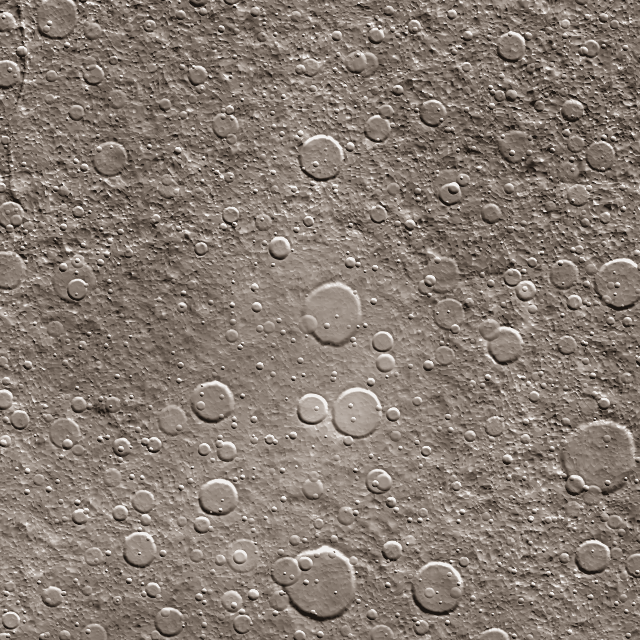
A WebGL 2 fragment shader for this texture:

```glsl
#version 300 es
precision highp float;
// Cratered, rocky plains under low slanting light, in grey-brown tones.
uniform vec2 u_resolution;
out vec4 fragColor;

const vec2 LIGHT = vec2(-0.35, -0.94); // horizontal direction towards the light

vec3 hash3(vec2 cell) {
  vec3 q = fract(cell.xyx * vec3(0.1031, 0.1030, 0.0973));
  q += dot(q, q.yxz + 33.33);
  return fract((q.xxy + q.yzz) * q.zyx);
}

// Layered, folded sines: smooth irregular noise, roughly -1 to 1.
float waves(vec2 p) {
  float sum = 0.0, amp = 0.5;
  for (int i = 0; i < 5; i++) {
    p = mat2(0.8, 0.6, -0.6, 0.8) * p * 1.65 + 1.7;
    p += 0.6 * sin(p.yx * 0.9);
    sum += amp * sin(p.x + 1.4 * sin(p.y * 0.8));
    amp *= 0.6;
  }
  return sum;
}

// Slope towards the light of soft cellular hummocks.
float hummocks(vec2 p) {
  vec2 base = floor(p), slope = vec2(0.0);
  float total = 0.0;
  for (int y = -1; y <= 1; y++)
  for (int x = -1; x <= 1; x++) {
    vec2 cell = base + vec2(x, y);
    vec3 h = hash3(cell);
    vec2 away = p - cell - h.xy;
    float weight = exp(-9.0 * dot(away, away));
    slope += weight * away * (0.1 + 1.9 * h.z * h.z);
    total += weight;
  }
  return dot(slope, LIGHT) / (total + 0.001);
}

// One size class of craters; each one levels the ground beneath it.
void addCraters(vec2 p, float cells, float chance, float floorEdge,
                inout float relief, inout float albedo) {
  vec2 q = p * cells + cells * 0.37;
  float ragged = 0.11 * floorEdge * waves(q * 4.0);
  for (int y = -1; y <= 1; y++)
  for (int x = -1; x <= 1; x++) {
    vec2 cell = floor(q) + vec2(x, y);
    vec3 place = hash3(cell + cells * 7.0);
    vec3 kind = hash3(cell + cells * 3.0 + 91.0);
    if (kind.x > chance) continue;

    float radius = mix(0.12, 0.3, kind.y * kind.y);
    vec2 away = q - cell - 0.25 - 0.5 * place.xy;
    float d = length(away) / radius + ragged;
    float pixel = 0.7 * cells / (u_resolution.y * radius);
    float fresh = mix(0.3, 1.0, kind.z);

    float inside = 1.0 - smoothstep(0.9 - pixel, 1.0 + pixel, d);
    float wall = smoothstep(floorEdge - pixel, 0.93, d)
               * (1.0 - smoothstep(0.95, 1.03 + pixel, d));
    float flank = smoothstep(0.97, 1.06 + pixel, d) * exp(-7.0 * max(d - 1.0, 0.0));
    float facing = -dot(away, LIGHT) / (length(away) + 0.001);

    relief *= 1.0 - 0.6 * inside;
    relief += 0.62 * fresh * facing * (wall - 0.45 * flank);
    albedo += 0.02 * inside;
    // Bright dust around the youngest craters
    albedo += 0.13 * smoothstep(0.92, 0.96, place.z) * exp(-0.5 * d * d);
  }
}

void main() {
  vec2 p = gl_FragCoord.xy / u_resolution.y;

  // Broad regions: a smooth central plain amid rough highlands
  float region = waves(p * 4.0);
  float plain = 1.0 - smoothstep(0.08, 0.26,
      length(p - vec2(0.43, 0.43)) + 0.1 * waves(p * 6.0 + 3.0));
  float rough = 0.85 + 0.3 * waves(p * 3.0 + 8.0) + 0.5 * (p.y - 0.5);
  rough = clamp(mix(rough, 0.4, plain), 0.35, 1.25);

  float albedo = 0.065 * region + 0.05 * (0.5 - p.y) + 0.03 * plain
               + 0.022 * waves(p * 35.0);

  // Hummocky ground, weighted from faint swells to stronger grit
  vec2 ground = p + 0.004 * vec2(waves(p * 25.0), waves(p * 25.0 + 5.0));
  float relief = 0.0, cells = 30.0, strength = 0.17;
  for (int i = 0; i < 4; i++) {
    relief += strength * hummocks(ground * cells + float(i) * 17.3);
    cells *= 1.9;
    strength *= 1.32;
  }
  relief *= rough;

  // Long broken scarps: a shadow line with a lit edge beside it
  float fold = waves(p * 2.5 + 4.0);
  float broken = smoothstep(0.0, 0.4, waves(p * 5.0 + 11.0)) * (1.0 - plain);
  relief += broken * (0.16 * exp(-45.0 * abs(fold - 0.05)) - 0.28 * exp(-45.0 * abs(fold)));

  // Craters, from old wide basins to small fresh pits
  addCraters(p, 5.0, 0.5, 0.84, relief, albedo);
  addCraters(p, 9.0, 0.5, 0.76, relief, albedo);
  addCraters(p, 17.0, 0.42, 0.6, relief, albedo);
  addCraters(p, 33.0, 0.26, 0.35, relief, albedo);
  addCraters(p, 62.0, 0.17, 0.1, relief, albedo);

  // Brown mid-tones that fade to neutral at both ends
  float tone = clamp(0.522 + albedo + relief, 0.1, 0.95);
  fragColor = vec4(tone - vec3(0.0, 0.2, 0.36) * tone * (1.0 - tone), 1.0);
}
```
